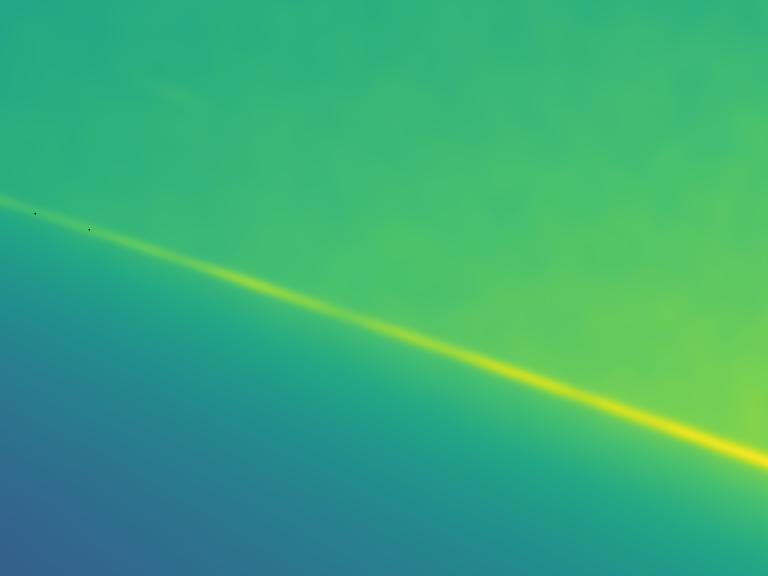
Give the GLSL for this texture map, as a WebGL 1 fragment shader.

```glsl
precision highp float;
uniform vec2 u_resolution;

vec2 gradientAt(vec2 cell) {
  float h = fract(sin(dot(cell, vec2(127.1, 311.7))) * 43758.5);
  return vec2(cos(6.2832 * h), sin(6.2832 * h));
}

float gradientNoise(vec2 p) {
  vec2 i = floor(p), f = fract(p);
  vec2 w = f * f * f * (f * (f * 6.0 - 15.0) + 10.0);
  float a = dot(gradientAt(i), f);
  float b = dot(gradientAt(i + vec2(1, 0)), f - vec2(1, 0));
  float c = dot(gradientAt(i + vec2(0, 1)), f - vec2(0, 1));
  float d = dot(gradientAt(i + vec2(1, 1)), f - vec2(1, 1));
  return mix(mix(a, b, w.x), mix(c, d, w.x), w.y);
}

float bump(float x, float width) {
  return exp(-x * x / (width * width));
}

// Blue through teal and green to yellow
vec3 heatColor(float t) {
  vec3 c = mix(vec3(0.230, 0.320, 0.545), vec3(0.165, 0.470, 0.558), clamp((t - 0.25) / 0.15, 0.0, 1.0));
  c = mix(c, vec3(0.128, 0.567, 0.551), clamp(t * 10.0 - 4.0, 0.0, 1.0));
  c = mix(c, vec3(0.135, 0.659, 0.518), clamp(t * 10.0 - 5.0, 0.0, 1.0));
  c = mix(c, vec3(0.267, 0.749, 0.441), clamp(t * 10.0 - 6.0, 0.0, 1.0));
  c = mix(c, vec3(0.478, 0.821, 0.318), clamp(t * 10.0 - 7.0, 0.0, 1.0));
  c = mix(c, vec3(0.741, 0.873, 0.150), clamp(t * 10.0 - 8.0, 0.0, 1.0));
  return mix(c, vec3(0.993, 0.906, 0.144), clamp(t * 10.0 - 9.0, 0.0, 1.0));
}

void main() {
  vec2 uv = gl_FragCoord.xy / u_resolution;
  float x = uv.x;
  float height = uv.y - (0.653 - 0.455 * x + 0.02 * x * (1.0 - x));

  // Gentle falloff above the ridge, steep falloff below
  float above = max(height, 0.0), below = max(-height, 0.0);
  float heat = 0.63 + 0.19 * x - (0.115 + 0.095 * x) * above;
  heat -= 0.41 * (1.0 - exp(-below / (0.40 - 0.17 * x)));

  // Soft mottling, fading below the ridge
  vec2 p = uv * vec2(4.0, 3.0);
  float mottling = gradientNoise(p * 3.2) + 0.6 * gradientNoise(p * 6.5 + 9.0);
  heat += mottling * mix(0.006, 0.012 + 0.008 * x, smoothstep(-0.08, 0.03, height));

  // Glowing ridge with uneven strength
  float glow = 0.06 + 0.10 * x + 0.05 * bump(x - 0.33, 0.05) - 0.03 * bump(x - 0.46, 0.06);
  glow += 0.025 * bump(x - 0.66, 0.05) + 0.02 * bump(x - 0.93, 0.05);
  glow += 0.03 * gradientNoise(vec2(x * 16.0, 4.3));
  heat += glow * bump(height, 0.011 + 0.004 * x);

  // Faint streak at upper left
  vec2 streak = uv - vec2(0.22, 0.842);
  heat += 0.022 * bump(streak.x, 0.05) * bump(streak.y + 0.55 * streak.x, 0.018);

  vec3 color = heatColor(heat);

  // Two dark specks near the ridge
  vec2 q = gl_FragCoord.xy / u_resolution.y;
  float aspect = u_resolution.x / u_resolution.y;
  float pixel = 1.0 / u_resolution.y;
  for (int i = 0; i < 2; i++) {
    vec2 center = vec2(0.046, 0.629) + float(i) * vec2(0.0703, -0.0278);
    float edge = length(q - center * vec2(aspect, 1.0)) - 0.0016;
    color = mix(vec3(0.05, 0.12, 0.14), color, smoothstep(-0.5 * pixel, 0.5 * pixel, edge));
  }

  gl_FragColor = vec4(color, 1.0);
}
```
